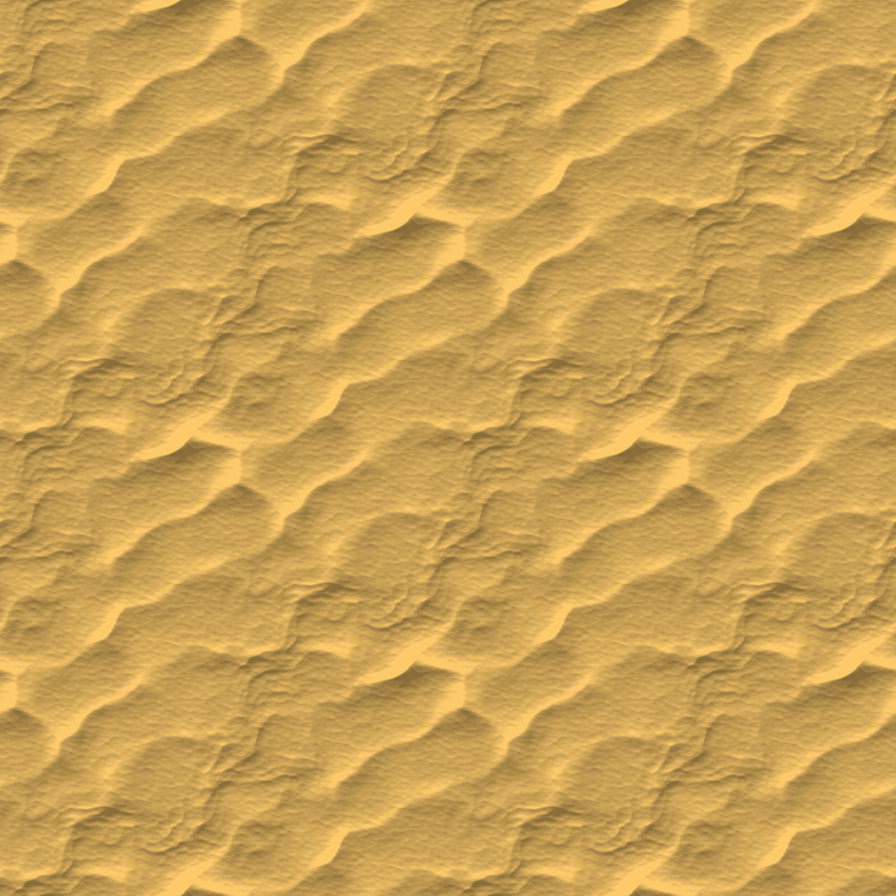
Write a three.js fragment shader that draws this texture.

```glsl
varying vec2 vUv;

const float TAU = 6.28318;

vec2 hash2(vec2 p) {
  return fract(sin(vec2(dot(p, vec2(127.1, 311.7)), dot(p, vec2(269.5, 183.3)))) * 43758.5);
}

// Wrapping cellular noise on a leaning grid: rounded hollows that meet in crests
float hollows(vec2 u, vec2 count, float lean, float seed, float sharpness) {
  vec2 p = u * count - vec2(0.0, lean * u.x);
  vec2 cell = floor(p);
  float sum = 0.0;
  for (int j = -1; j <= 1; j++) {
    for (int i = -1; i <= 1; i++) {
      vec2 id = cell + vec2(float(i), float(j));
      float turn = floor(id.x / count.x);
      vec2 wrapped = vec2(id.x - turn * count.x, mod(id.y + turn * lean, count.y));
      vec2 toPoint = id + 0.05 + 0.9 * hash2(wrapped + seed) - p;
      sum += exp(-sharpness * dot(toPoint, toPoint));
    }
  }
  return -log(sum + 1e-10) / sharpness;
}

// Layered sines bend the cell borders into winding ridges
vec2 bend(vec2 u) {
  vec2 w = u;
  w.x += 0.022 * sin(TAU * (u.x + 2.0 * u.y) + 0.7) + 0.010 * sin(TAU * (3.0 * u.x - 5.0 * u.y));
  w.y += 0.014 * sin(TAU * (3.0 * u.x - u.y) + 1.9) + 0.016 * sin(TAU * (u.x + 2.0 * u.y) + 5.0);
  w.y += 0.008 * sin(TAU * (5.0 * u.x + 3.0 * u.y) + 4.0) + 0.003 * sin(TAU * (9.0 * u.x - 8.0 * u.y) + 2.0);
  return w;
}

// Broken ground lies in diagonal bands between smoother strips
float roughness(vec2 u) {
  float band = sin(TAU * u.y + 0.8 * sin(TAU * u.x) + 0.4);
  float patches = sin(TAU * (2.0 * u.x + u.y) + 2.6) * sin(TAU * (u.x - 3.0 * u.y));
  return smoothstep(-0.3, 1.3, band + 0.9 * patches);
}

// Ridges swell and fade along their length
float ridgeStrength(vec2 u) {
  return 0.7 + 0.4 * sin(TAU * (2.0 * u.x - 3.0 * u.y) + 1.0) * sin(TAU * (u.x + 2.0 * u.y) + 3.0);
}

float dunes(vec2 w) {
  return hollows(w, vec2(4.0, 6.0), 1.0, 3.0, 17.0);
}

float sandHeight(vec2 u) {
  vec2 w = bend(u);
  float rough = roughness(u);
  float bowl = dunes(w);
  float ridges = (0.55 * bowl + 0.95 * bowl * bowl) * ridgeStrength(u);
  float lumps = hollows(w, vec2(9.0, 11.0), 2.0, 17.0, 13.0) * mix(0.08, 0.32, rough);
  float crumbs = hollows(w, vec2(23.0, 25.0), 6.0, 41.0, 12.0) * mix(0.025, 0.17, rough * rough);
  float grain = hollows(u, vec2(42.0, 35.0), 35.0, 71.0, 10.0) * 0.045;
  float ripples = hollows(u, vec2(58.0, 61.0), 30.0, 53.0, 9.0) * 0.028;
  return ridges + lumps + crumbs + grain + ripples;
}

void main() {
  // Diagonal axes: along and across the ridges, one unit per repeat
  vec2 u = 2.0 * vec2(vUv.x + vUv.y, vUv.x - vUv.y);

  // Slope towards the light at the upper left
  vec2 away = vec2(-0.4, 1.0) * 0.003;
  float slope = (sandHeight(u + away) - sandHeight(u - away)) / 0.006;

  // Thin bright crests, dim broken ground and faint mottling
  vec2 w = bend(u);
  float crest = smoothstep(0.28, 0.6, dunes(w)) * ridgeStrength(u);
  float mottle = hollows(w, vec2(4.0, 6.0), 1.0, 29.0, 5.0) - 0.1;
  float tone = 0.0245 * slope + 0.13 * (crest - 0.15) + 0.06 * mottle - 0.06 * (roughness(u) - 0.35);
  tone = clamp(tone, -0.32, 0.25);

  vec3 sand = vec3(0.795, 0.635, 0.337);
  gl_FragColor = vec4(sand * (1.0 + tone), 1.0);
}
```
